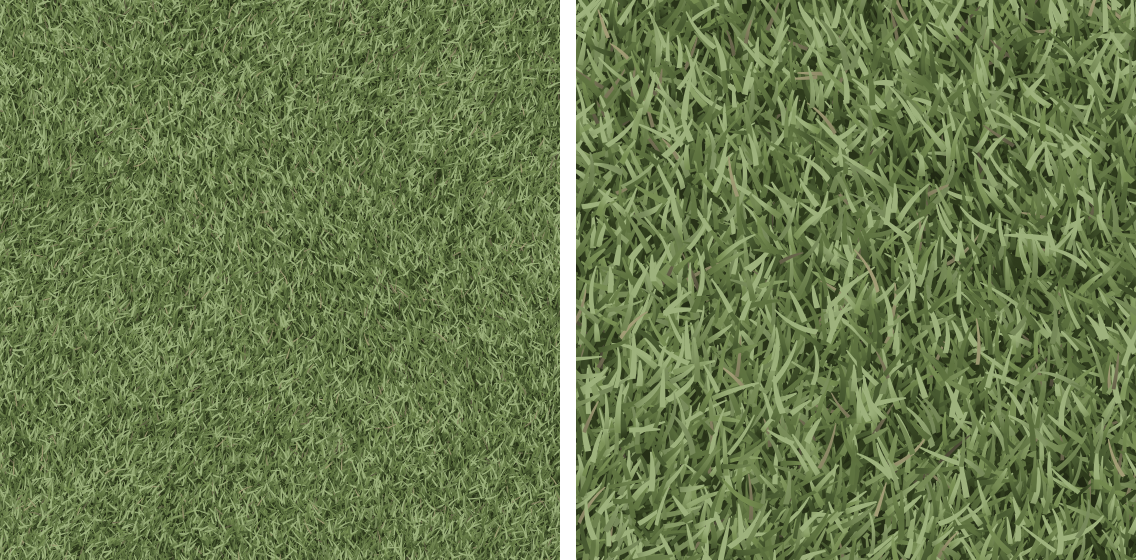
Left: the whole. Right: its middle third, enlarged.
Give the GLSL for this texture, as a WebGL 2 fragment shader.

```glsl
#version 300 es
precision highp float;
// A mown lawn seen from above: layers of thin, tapered, slightly bent blades
// are scattered on jittered grids and painted from dark depth to sunlit top.
// Cellular noise groups them into tufts; slow sines vary lean and brightness.

uniform vec2 u_resolution;
out vec4 outColor;

const int   LAYERS        = 14;
const float CELLS         = 62.0;    // blade cells across the canvas
const float HALF_WIDTH    = 0.0016;  // blade half width at the root
const float MIN_HALF_LEN  = 0.42;    // in cells
const float MAX_HALF_LEN  = 0.92;
const float ANGLE_SPREAD  = 1.55;    // radians around the local lean
const float BEND          = 0.22;
const float LAYER_COVER   = 0.17;    // share of area hidden by one layer
const float RANDOM_SHARE  = 0.6;     // random tone against depth tone
const float TONE_CONTRAST = 1.5;
const float TUFT_CELLS    = 30.0;
const float TUFT_STRENGTH = 0.34;
const float STRAW_SHARE   = 0.025;

const vec3 SOIL  = vec3(0.15, 0.19, 0.09);
const vec3 DEEP  = vec3(0.18, 0.23, 0.11);
const vec3 SHADE = vec3(0.28, 0.35, 0.19);
const vec3 LEAF  = vec3(0.37, 0.45, 0.25);
const vec3 FRESH = vec3(0.47, 0.56, 0.32);
const vec3 DULL  = vec3(0.47, 0.54, 0.36);
const vec3 PALE  = vec3(0.62, 0.70, 0.49);
const vec3 STRAW = vec3(0.58, 0.56, 0.42);

// Four random values from 0 to 1 for a cell and a seed.
vec4 hash4(vec2 cell, float seed) {
    uvec4 v = uvec4(ivec4(ivec2(cell) + 512, int(seed), 7));
    v = v * 1664525u + 1013904223u;
    v += v.yzxy * v.wxyz;
    v ^= v >> 16u;
    v += v.yzxy * v.wxyz;
    return vec4(v >> 8u) / 16777216.0;
}

// Distance to the nearest scattered point, in cells.
float cellular(vec2 p) {
    vec2 base = floor(p);
    float nearest = 4.0;
    for (int y = -1; y <= 1; y++)
    for (int x = -1; x <= 1; x++) {
        vec2 cell = base + vec2(x, y);
        vec2 d = cell + hash4(cell, 99.0).xy - p;
        nearest = min(nearest, dot(d, d));
    }
    return sqrt(nearest);
}

// Broad, slow variation from -1 to 1.
float drift(vec2 p) {
    return 0.5 * sin(p.x * 7.0 + 2.0 * sin(p.y * 5.0 + 1.0))
         + 0.5 * sin(p.y * 11.0 - p.x * 4.0 + 1.5 * sin(p.x * 9.0));
}

// Tone from 0 (deep shadow) to 1 (sunlit) to a grass colour.
vec3 grassColor(float tone, float dullness) {
    vec3 c = mix(DEEP, SHADE, smoothstep(0.03, 0.20, tone));
    c = mix(c, LEAF, smoothstep(0.20, 0.43, tone));
    c = mix(c, mix(FRESH, DULL, dullness), smoothstep(0.43, 0.72, tone));
    return mix(c, PALE, smoothstep(0.72, 0.98, tone));
}

void main() {
    vec2 uv = gl_FragCoord.xy / u_resolution.y;
    float pixel = 1.0 / u_resolution.y;

    float lean = 0.15 + 0.4 * drift(uv * 0.8 + 3.0);
    vec2 warp = 0.006 * sin(uv.yx * 90.0 + 3.0 * sin(uv * 37.0));
    float tuft = 0.45 - cellular((uv + warp) * TUFT_CELLS);
    float toneShift = TUFT_STRENGTH * tuft + 0.05 * drift(uv * 1.3);

    vec3 color = SOIL * (1.0 + toneShift);
    for (int layer = 0; layer < LAYERS; layer++) {
        float seed = float(layer);
        float depth = pow(1.0 - LAYER_COVER, float(LAYERS - 1 - layer));
        vec2 p = uv * CELLS + hash4(vec2(layer), 41.0).xy * 20.0;
        vec2 base = floor(p);

        for (int y = -1; y <= 1; y++)
        for (int x = -1; x <= 1; x++) {
            vec2 cell = base + vec2(x, y);
            vec4 rnd = hash4(cell, seed);
            vec4 extra = fract(rnd * 119.0);

            // Blade frame: y runs from root to tip, x across the blade.
            float angle = lean + (rnd.z + extra.z - 1.0) * ANGLE_SPREAD;
            vec2 dir = vec2(sin(angle), cos(angle));
            vec2 d = p - cell - rnd.xy;
            vec2 q = vec2(d.x * dir.y - d.y * dir.x, dot(d, dir));
            float halfLen = mix(MIN_HALF_LEN, MAX_HALF_LEN, extra.x);
            q.x += (extra.y - 0.5) * BEND * 2.0 * q.y * q.y;

            // Tapered outline with smooth edges.
            float along = clamp(0.5 + 0.5 * q.y / halfLen, 0.0, 1.0);
            float width = HALF_WIDTH * (0.7 + 0.5 * extra.w) * (1.0 - 0.7 * along * along);
            float side = clamp((width - abs(q.x) / CELLS) / pixel + 0.5, 0.0, 1.0);
            float ends = clamp((halfLen - abs(q.y)) / CELLS / pixel + 0.5, 0.0, 1.0);

            // Light grows with height in the turf and towards the tip.
            float tone = mix(depth, rnd.w, RANDOM_SHARE) - 0.5;
            tone = 0.5 + TONE_CONTRAST * tone + 0.24 * (along - 0.5) + toneShift;
            vec3 blade = grassColor(tone, extra.y);
            float straw = step(extra.w, STRAW_SHARE);
            blade = mix(blade, STRAW * (0.5 + 0.6 * clamp(tone, 0.0, 1.0)), straw);
            color = mix(color, blade, side * ends);
        }
    }
    outColor = vec4(color, 1.0);
}
```
